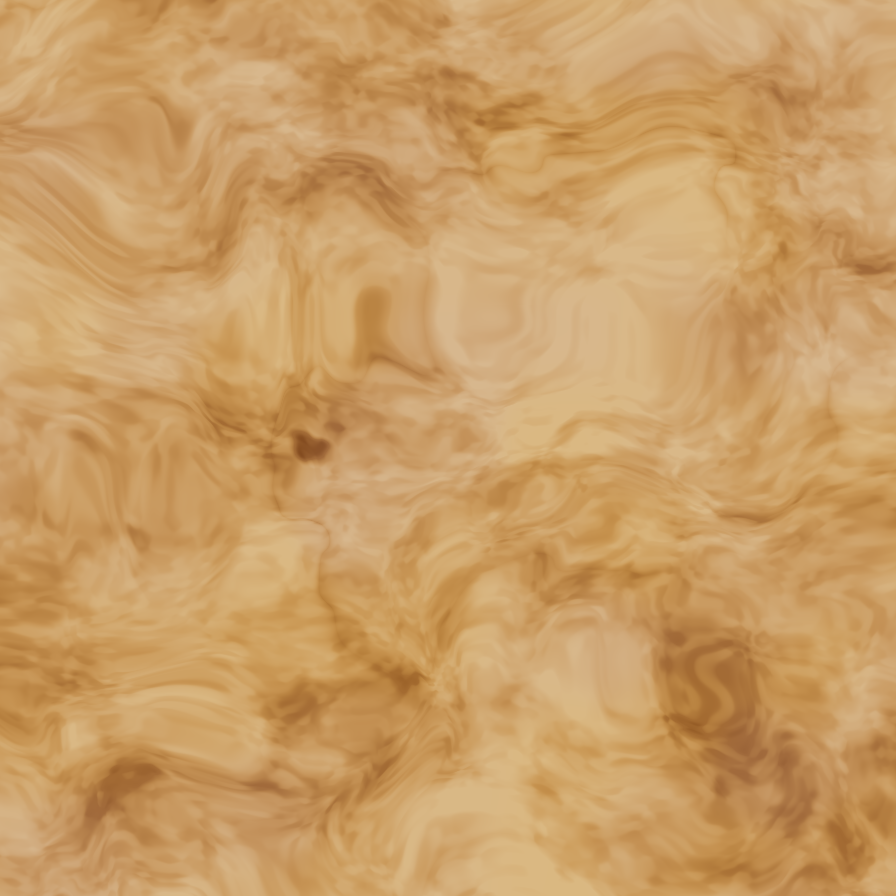
Give the GLSL for this texture, as a WebGL 2 fragment shader.

```glsl
#version 300 es
precision highp float;
// Weathered sandstone: warped tan grain, brown veins, soft stains and one dark pit.

uniform vec2 u_resolution;
out vec4 fragColor;

vec3 hash3(vec2 cell) {
    vec3 h = fract(cell.xyx * vec3(0.1031, 0.103, 0.0973));
    h += dot(h, h.yxz + 33.33);
    return fract((h.xxy + h.yzz) * h.zyx);
}

// Smooth cellular noise: random cell values blended by distance, centred on zero.
float cellNoise(vec2 p) {
    vec2 base = floor(p);
    float total = 0.0, weights = 0.0;
    for (int y = -1; y <= 1; y++)
    for (int x = -1; x <= 1; x++) {
        vec2 cell = base + vec2(x, y);
        vec3 h = hash3(cell + 100.0);
        vec2 d = cell + 0.15 + 0.7 * h.xy - p;
        float w = exp(-5.0 * dot(d, d));
        total += w * h.z;
        weights += w;
    }
    return total / weights - 0.5;
}

vec2 warp(vec2 p, float frequency) {
    return vec2(cellNoise(p * frequency + 7.3), cellNoise(p * frequency + 41.7));
}

// Layers of grain, stretched sideways and turned a little at each scale.
float grain(vec2 p) {
    float sum = 0.0, amplitude = 1.6;
    vec2 q = p * vec2(2.3, 3.7);
    for (int i = 0; i < 6; i++) {
        sum += amplitude * cellNoise(q);
        q = mat2(1.98, 0.36, -0.36, 1.98) * q + 13.7;
        amplitude *= i < 3 ? 1.04 : 0.8;
    }
    return sum;
}

float segmentDistance(vec2 p, vec2 a, vec2 b) {
    vec2 ab = b - a;
    return length(p - a - ab * clamp(dot(p - a, ab) / dot(ab, ab), 0.0, 1.0));
}

// Colour ramp from dark brown to pale sand.
vec3 stoneColor(float tone) {
    vec3 c = mix(vec3(0.50, 0.28, 0.11), vec3(0.64, 0.42, 0.21), smoothstep(-4.2, -2.3, tone));
    c = mix(c, vec3(0.72, 0.51, 0.27), clamp((tone + 2.3) / 0.8, 0.0, 1.0));
    c = mix(c, vec3(0.77, 0.57, 0.33), clamp((tone + 1.5) / 0.75, 0.0, 1.0));
    c = mix(c, vec3(0.80, 0.62, 0.39), clamp((tone + 0.75) / 0.7, 0.0, 1.0));
    c = mix(c, vec3(0.82, 0.66, 0.45), clamp((tone + 0.05) / 0.7, 0.0, 1.0));
    return mix(c, vec3(0.85, 0.72, 0.53), clamp((tone - 0.65) / 1.2, 0.0, 1.0));
}

void main() {
    vec2 p = gl_FragCoord.xy / u_resolution.y;
    vec2 q = p + 0.13 * warp(p, 5.0);
    q += 0.035 * warp(q, 19.0);

    float tone = 0.3 + grain(q);

    // Thin broken veins
    float patches = cellNoise(q * 6.0 + 23.0);
    float ridge = cellNoise(q * vec2(4.0, 6.5) + 61.0);
    tone -= 1.1 * exp(-abs(ridge) * 28.0) * smoothstep(-0.15, 0.25, patches);

    // Level seam that bends downward on the right
    float seam = q.y - 0.75 + 0.85 * max(q.x - 0.62, 0.0);
    tone -= 1.1 * exp(-pow(seam / 0.018, 2.0)) * smoothstep(-0.25, 0.2, patches)
          * (1.0 - smoothstep(0.8, 0.9, q.x));

    // Broad slanting stains
    float lowStain = segmentDistance(q, vec2(0.68, 0.07), vec2(1.02, 0.36));
    float sideStain = segmentDistance(q, vec2(0.92, 0.67), vec2(1.05, 0.72));
    float topStain = segmentDistance(q, vec2(0.6, 1.02), vec2(0.67, 0.85));
    tone -= 1.3 * exp(-pow(lowStain / 0.06, 2.0));
    tone -= 1.0 * exp(-pow(sideStain / 0.065, 2.0));
    tone -= 1.0 * exp(-pow(topStain / 0.035, 2.0));

    // Small dark pit
    vec2 pit = p + 0.025 * warp(p, 38.0) - vec2(0.35, 0.495);
    float pitRadius = length(vec2(pit.x, pit.y + 0.3 * pit.x) / vec2(0.028, 0.019));
    tone -= 3.0 * (1.0 - smoothstep(0.45, 1.15, pitRadius));

    // Slow drift between ochre and grey sand
    vec3 color = stoneColor(tone);
    color += vec3(0.015, 0.005, -0.06) * cellNoise(p * 9.0 + 83.0);
    fragColor = vec4(color, 1.0);
}
```
